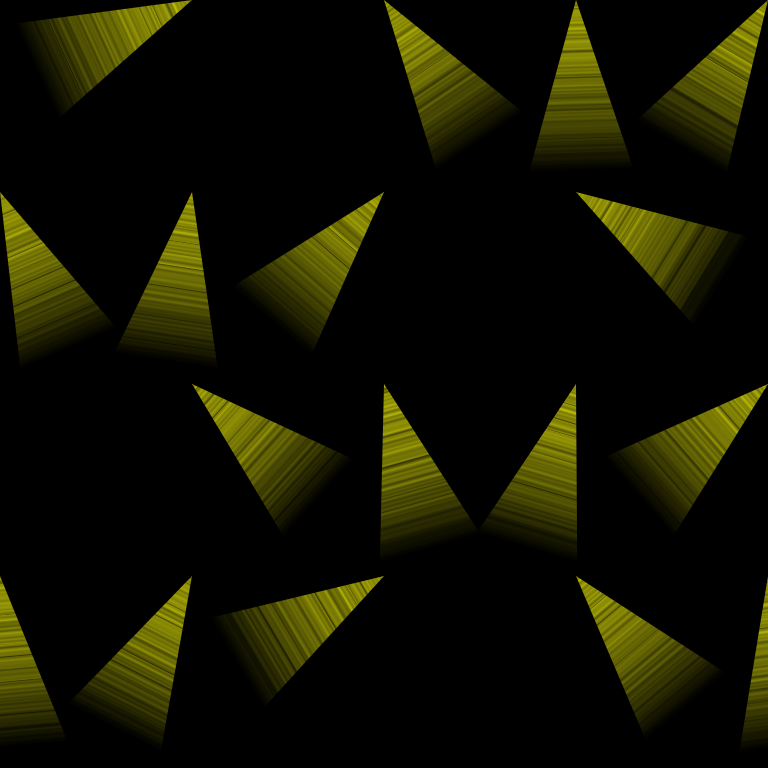
Write a Shadertoy shader that draws this pattern.

```glsl
// Yellow spotlight cones hanging from the corners of a square grid on black.
// Each cone leans by a low-discrepancy formula, fades along its axis and is
// crossed by fine gradient-noise streaks and sparse dark grooves.

const float GRID = 4.0;             // cells along the canvas
const float CONE_LENGTH = 0.222;    // along the axis, canvas units
const float HALF_ANGLE = 0.297;     // radians
const float LEAN_LEFT = -1.22;      // lean from straight down, radians
const float LEAN_RIGHT = 1.08;
const vec3 BEAM_COLOR = vec3(0.57, 0.57, 0.022);
const float FINE_FREQ = 230.0;      // streaks per canvas
const float FINE_AMOUNT = 0.36;
const float BROAD_FREQ = 75.0;
const float BROAD_AMOUNT = 0.14;
const float GROOVE_SPACING = 0.019;
const float GROOVE_WIDTH = 0.0022;
const float GROOVE_DEPTH = 0.5;

float hash(float n) {
    n = fract(n * 0.1031);
    n *= n + 33.33;
    return fract(n * (n + n));
}

// One-dimensional gradient noise, about -0.5 to 0.5
float gradientNoise(float x) {
    float cell = floor(x);
    float f = x - cell;
    float left = (hash(cell) * 2.0 - 1.0) * f;
    float right = (hash(cell + 1.0) * 2.0 - 1.0) * (f - 1.0);
    return 2.0 * mix(left, right, f * f * f * (f * (f * 6.0 - 15.0) + 10.0));
}

// Brightness of the bands that run across the beam
float streaks(float along, float seed) {
    float fine = gradientNoise(along * FINE_FREQ + seed * 97.0);
    float broad = gradientNoise(along * BROAD_FREQ + seed * 53.0);
    float phase = along / GROOVE_SPACING + seed + 0.5 * broad;
    float distanceToGroove = abs(fract(phase) - 0.5) * GROOVE_SPACING;
    float groove = 1.0 - smoothstep(0.0, GROOVE_WIDTH, distanceToGroove);
    float depth = GROOVE_DEPTH * hash(seed + floor(phase) * 7.0);
    return (1.0 + FINE_AMOUNT * fine + BROAD_AMOUNT * broad) * (1.0 - depth * groove);
}

// Light of one cone; p is measured from its apex
float cone(vec2 p, float lean, float seed, float pixel) {
    vec2 axis = vec2(sin(lean), -cos(lean));
    float along = dot(p, axis);
    float across = abs(dot(p, vec2(-axis.y, axis.x)));
    float edge = across * cos(HALF_ANGLE) - along * sin(HALF_ANGLE);
    float mask = clamp(0.5 - edge / pixel, 0.0, 1.0);
    float t = clamp(along / CONE_LENGTH, 0.0, 1.0);
    return mask * (1.0 - t * t) * streaks(along, seed);
}

void mainImage(out vec4 fragColor, in vec2 fragCoord) {
    float pixel = 1.0 / iResolution.y;
    vec2 uv = fragCoord * pixel;
    vec2 cell = floor(uv * GRID);

    // Only the two upper corners of a cell can light it
    float light = 0.0;
    for (int i = 0; i < 2; i++) {
        vec2 corner = cell + vec2(float(i), 1.0);
        float spread = fract(dot(corner, vec2(0.7549, 0.5698)));
        float lean = mix(LEAN_LEFT, LEAN_RIGHT, spread);
        float seed = corner.x + 11.0 * corner.y;
        light = max(light, cone(uv - corner / GRID, lean, seed, pixel));
    }

    fragColor = vec4(BEAM_COLOR * light, 1.0);
}
```
